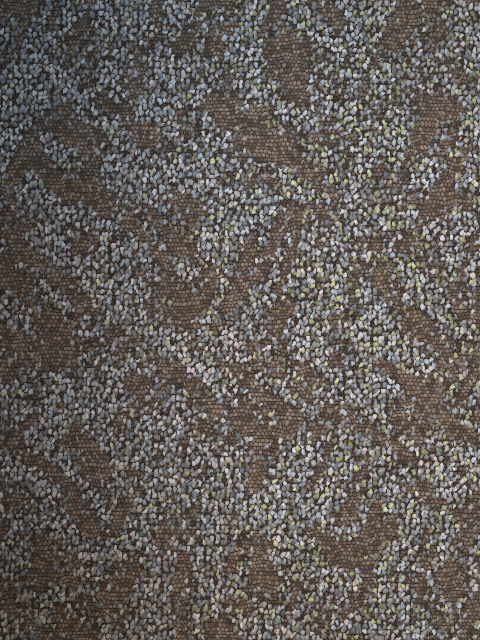
Write a WebGL 2 fragment shader that draws this texture.

```glsl
#version 300 es
precision highp float;

uniform vec2 u_resolution;
out vec4 fragColor;

float hash(vec2 p) {
    vec3 q = fract(vec3(p.xyx) * 0.1031);
    q += dot(q, q.yzx + 33.33);
    return fract((q.x + q.y) * q.z);
}

float noise(vec2 p) {
    vec2 cell = floor(p);
    vec2 f = fract(p);
    f = f * f * (3.0 - 2.0 * f);
    float low = mix(hash(cell), hash(cell + vec2(1, 0)), f.x);
    float high = mix(hash(cell + vec2(0, 1)), hash(cell + vec2(1, 1)), f.x);
    return mix(low, high, f.y);
}

vec2 rotate(vec2 v, float angle) {
    float c = cos(angle), s = sin(angle);
    return vec2(c * v.x + s * v.y, c * v.y - s * v.x);
}

// Noise stretched along a direction given by its angle
float streaks(vec2 p, float angle, vec2 frequency) {
    return noise(rotate(p, angle) * frequency + 70.0);
}

// Brushed zones of two directions, broken up by patches and fine flecks
float pileCover(vec2 p) {
    vec2 bent = p + 0.03 * vec2(noise(p * 11.0), noise(p * 11.0 + 31.0));
    float falling = streaks(bent, -0.68, vec2(10.0, 52.0));
    float rising = streaks(bent, 1.17, vec2(15.0, 60.0));
    float zone = smoothstep(0.38, 0.62, noise(p * 8.0 + 14.0));
    float patches = 0.22 * noise(p * 15.0 + 52.0) + 0.26 * noise(p * 42.0 + 9.0);
    return 0.52 * mix(falling, rising, zone) + patches;
}

// Flat brown cloth with alternating, slightly uneven thread crossings
vec3 weave(vec2 p, vec2 density) {
    vec2 w = p * density;
    w += 1.1 * vec2(noise(w * 0.35), noise(w * 0.35 + 40.0));
    w.x += 0.5 * mod(floor(w.y), 2.0);
    vec2 d = (fract(w) - 0.5) / vec2(0.56, 0.56);
    float thread = smoothstep(-0.5, 1.0, 1.0 - dot(d, d));
    float wear = 0.72 + 0.56 * hash(floor(w));
    return mix(vec3(0.215, 0.18, 0.16), vec3(0.46, 0.395, 0.35) * wear, thread);
}

vec3 yarnTint(float pick, float brightness, float glint) {
    vec3 tint = mix(vec3(0.62, 0.64, 0.665), vec3(0.70, 0.66, 0.66), smoothstep(0.2, 0.7, pick));
    tint = mix(tint, vec3(0.64, 0.645, 0.50), smoothstep(-0.08, 0.08, pick - 1.0 + glint));
    return tint * mix(0.72, 1.24, brightness);
}

// Raised loops: colour in rgb, coverage in a
vec4 pile(vec2 p, vec2 density, float glint) {
    vec2 g = p * density;
    g += 0.5 * (vec2(noise(g * 1.7), noise(g * 1.7 + 23.0)) - 0.5);
    vec2 cell = floor(g);
    float top = 0.0;
    vec3 colour = vec3(0.0);
    for (int j = -1; j <= 1; j++) {
        for (int i = -1; i <= 1; i++) {
            vec2 id = cell + vec2(i, j);
            float pick = hash(id + 17.0);
            float brightness = hash(id + 83.0);
            vec2 jitter = vec2(hash(id), hash(id + 41.0)) - 0.5;
            vec2 centre = id + 0.5 + 0.75 * jitter;
            float cover = pileCover(centre / density) + 0.26 * (hash(id + 29.0) - 0.5);
            float presence = smoothstep(0.29, 0.53, cover);
            float tilt = -0.3 + 1.5 * (hash(id + 59.0) - 0.5);
            vec2 d = rotate(g - centre, tilt) / vec2(0.5, 0.66);
            float height = 1.0 - dot(d, d) - 0.95 * (1.0 - presence);
            if (height > top) {
                top = height;
                float light = 0.58 + 0.42 * height + 0.13 * dot(d, vec2(-0.35, 0.8));
                colour = yarnTint(pick, brightness, glint) * light;
            }
        }
    }
    return vec4(colour, smoothstep(0.0, 0.5, top));
}

// Broad light from the right, with dim cool and warm corners
vec3 illumination(vec2 uv) {
    float level = mix(0.70, 1.07, smoothstep(-0.05, 0.6, uv.x));
    level *= 1.0 - 0.16 * (1.0 - smoothstep(0.0, 0.35, uv.y)) * (1.0 - 0.7 * uv.x);
    level *= 1.0 - 0.1 * smoothstep(0.75, 1.0, uv.y);
    float cool = smoothstep(0.45, 1.0, uv.y) * (1.0 - 0.8 * uv.x);
    float warm = (1.0 - smoothstep(0.0, 0.3, uv.y)) * (1.0 - uv.x);
    vec3 tone = mix(vec3(1.0), vec3(0.90, 1.0, 1.07), cool);
    return level * mix(tone, vec3(1.03, 0.99, 0.92), warm);
}

void main() {
    vec2 p = gl_FragCoord.xy / u_resolution.y;
    vec2 uv = gl_FragCoord.xy / u_resolution;

    // Cloth darkens in the gaps between loops
    float shadow = smoothstep(0.3, 0.55, pileCover(p));
    vec3 colour = weave(p, vec2(160.0, 165.0)) * mix(1.0, 0.72, shadow);

    float glint = mix(0.05, 0.2, smoothstep(0.2, 0.8, uv.x));
    vec4 loops = pile(p, vec2(134.0, 122.0), glint);
    colour = mix(colour, loops.rgb, loops.a);

    fragColor = vec4(colour * illumination(uv), 1.0);
}
```
